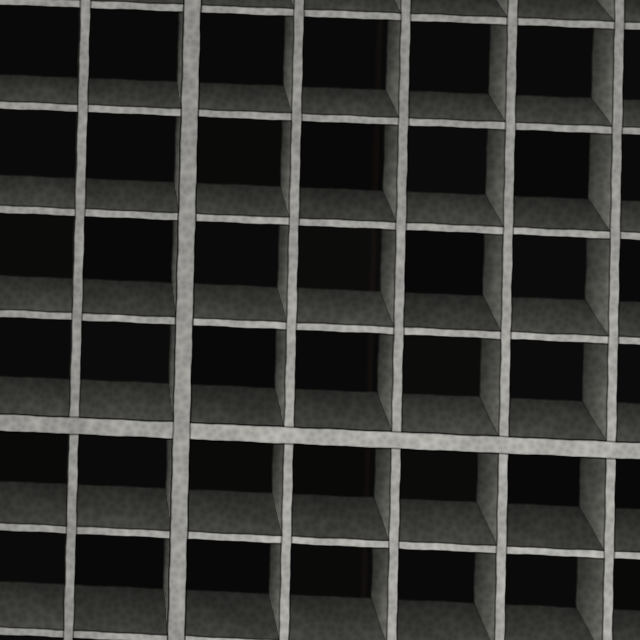
Give the GLSL for this pattern, as a Shadertoy shader.

```glsl
// Tilted wall of square pigeonholes with worn grey fronts and dark, deep cells.
#define PITCH vec2(0.1669, 0.1628)   // column and row spacing
#define START vec2(0.1341, 0.0013)   // first post and first shelf
#define LEAN vec2(-0.0273, 0.0400)   // tilt of posts and shelves
#define FAN vec2(0.0016, 0.0012)     // change of tilt per index
#define THIN vec2(0.0074, 0.0058)    // half widths of thin post and shelf
#define THICK 0.0128                 // half width of the main dividers
#define MAIN_POST 1.0
#define MAIN_SHELF 4.0
#define SHELF_GAP 0.0078             // extra room at the main shelf
#define FRONT vec3(0.655, 0.650, 0.630)
#define INSIDE vec3(0.245, 0.245, 0.230)
#define DARK vec3(0.038, 0.038, 0.037)

float hash(vec2 p) {
    p = fract(p * vec2(0.1031, 0.1137));
    p += dot(p, p.yx + 33.33);
    return fract((p.x + p.y) * p.x * 17.0);
}

// Distance to the nearest scattered point
float cellular(vec2 p) {
    vec2 id = floor(p), f = fract(p);
    float d = 1.0;
    for (int y = -1; y <= 1; y++)
    for (int x = -1; x <= 1; x++) {
        vec2 o = vec2(x, y);
        vec2 seed = id + o + 50.0;
        d = min(d, length(o + vec2(hash(seed), hash(seed + 71.0)) - f));
    }
    return d;
}

float waves(vec2 p) {
    return (sin(p.x + 1.7 * sin(p.y * 0.6)) + 0.6 * sin(p.y * 1.9 - p.x * 0.7)
          + 0.4 * sin(p.x * 3.1 + p.y * 2.3)) * 0.5;
}

float postX(float i, float y) {
    return START.x + PITCH.x * i + (LEAN.x + FAN.x * i) * y;
}

float shelfY(float j, float x) {
    return START.y + PITCH.y * j + SHELF_GAP * step(MAIN_SHELF - 0.5, j)
         + (LEAN.y + FAN.y * j) * x;
}

float postHalf(float i) { return abs(i - MAIN_POST) < 0.5 ? THICK : THIN.x; }
float shelfHalf(float j) { return abs(j - MAIN_SHELF) < 0.5 ? THICK : THIN.y; }

// Paint a front face with a dark contact line around it
vec3 paintFront(vec3 col, vec3 face, float d, float px) {
    col *= 1.0 - 0.45 * smoothstep(0.0035, 0.0, d);
    face *= 1.0 - 0.18 * smoothstep(-0.0025, 0.0, d);
    return mix(col, face, smoothstep(px, -px, d));
}

void mainImage(out vec4 fragColor, in vec2 fragCoord) {
    float px = 0.9 / iResolution.y;
    vec2 uv = fragCoord / iResolution.xy;
    vec2 p = vec2(uv.x, 1.0 - uv.y);
    float grain = cellular(p * 85.0) - 0.45;
    float mottle = waves(p * vec2(48.0, 61.0));
    p += 0.0007 * vec2(waves(p.yx * 90.0), waves(p * 80.0 + 4.0));

    // Post on the right and shelf below the current cell
    vec2 q = (p - START - LEAN * p.yx) / (PITCH + FAN * p.yx);
    float i = ceil(q.x), j = ceil(q.y);
    if (j >= MAIN_SHELF)
        j = max(ceil(q.y - SHELF_GAP / (PITCH.y + FAN.y * p.x)), MAIN_SHELF);

    float left = p.x - postX(i - 1.0, p.y) - postHalf(i - 1.0);
    float right = postX(i, p.y) - p.x - postHalf(i);
    float up = p.y - shelfY(j - 1.0, p.x) - shelfHalf(j - 1.0);
    float down = shelfY(j, p.x) - p.y - shelfHalf(j);

    // Visible floor and right wall recede toward the upper left
    float floorH = 0.0365 * (shelfY(j, p.x) + 0.98);
    float wallW = max(0.037 * (postX(i, p.y) - 0.08) * (1.0 + 0.35 * p.y), 0.0005);
    float a = down / floorH, b = right / wallW;
    float tone = hash(vec2(i, j) + 9.0);

    // Back of the cell, with a faint warm streak in some columns
    vec3 col = DARK * (0.8 + 0.4 * tone);
    float streak = smoothstep(0.008, 0.0, abs(right - wallW - 0.012));
    col += vec3(0.035, 0.018, 0.012) * streak * step(0.5, i - 2.0) * step(i, 3.5);

    vec3 ground = INSIDE * mix(1.08, 0.62, clamp(a, 0.0, 1.0));
    ground *= 0.92 + 0.16 * tone + 0.06 * mottle;
    vec3 wall = INSIDE * mix(1.5, 0.85, clamp(b, 0.0, 1.0));
    wall *= 0.8 + 0.3 * smoothstep(0.0, 0.12, up) + 0.05 * mottle;
    vec3 lining = mix(wall, ground, smoothstep(-0.06, 0.06, b - a));
    lining *= 1.0 - 0.2 * smoothstep(0.08, 0.0, abs(b - a));
    lining *= 1.0 + 0.25 * grain;
    float recess = min(down - floorH, right - wallW);
    col = mix(lining, col, smoothstep(-px - 0.001, px + 0.001, recess));

    // Fronts: thin shelves, thin posts, main shelf, main post
    float light = 0.88 + 0.14 * smoothstep(0.05, 0.75, p.y) * smoothstep(0.0, 0.5, p.x);
    vec3 face = FRONT * (light + 0.05 * mottle + 0.18 * grain);
    float post = min(left, right), shelf = min(up, down);
    col = paintFront(col, face * 1.02, shelf, px);
    col = paintFront(col, face * 0.97, post, px);
    float mainShelf = abs(p.y - shelfY(MAIN_SHELF, p.x)) - THICK;
    col = paintFront(col, face, mainShelf, px);
    float mainPost = abs(p.x - postX(MAIN_POST, p.y)) - THICK;
    col = paintFront(col, face * 0.94, mainPost, px);

    fragColor = vec4(clamp(col, 0.0, 1.0), 1.0);
}
```
